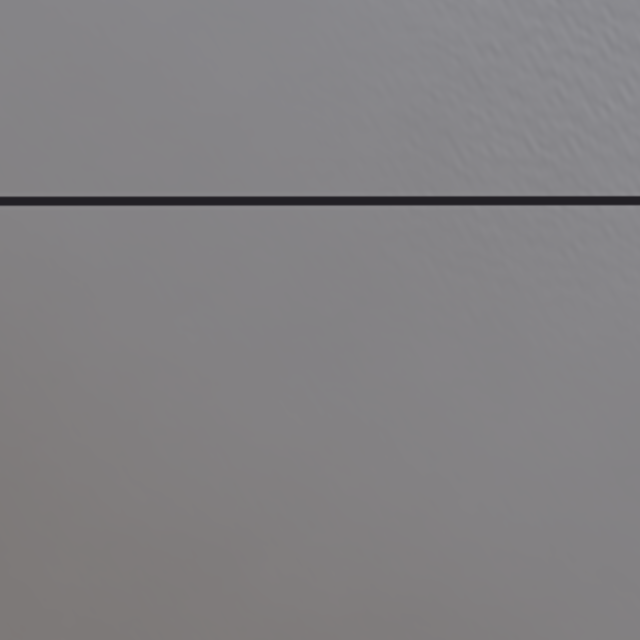
A WebGL 1 fragment shader for this texture:

```glsl
precision highp float;
// Smooth grey painted panel crossed by one dark horizontal groove.

#define SEAM_Y 0.686
#define SEAM_TILT 0.0008
#define SEAM_HALF 0.0070
#define SEAM_SOFT 0.0022
#define SEAM_COLOR vec3(0.135, 0.125, 0.145)
#define COOL_GREY vec3(0.540, 0.540, 0.558)
#define MID_GREY vec3(0.518, 0.512, 0.522)
#define WARM_GREY vec3(0.492, 0.476, 0.472)
#define MOTTLE 0.010
#define GRAIN 0.030

uniform vec2 u_resolution;

float hash(vec2 p) {
  return fract(sin(dot(p, vec2(127.1, 311.7))) * 43758.5453);
}

float valueNoise(vec2 p) {
  vec2 cell = floor(p);
  vec2 f = fract(p);
  f = f * f * (3.0 - 2.0 * f);
  float low = mix(hash(cell), hash(cell + vec2(1.0, 0.0)), f.x);
  float high = mix(hash(cell + vec2(0.0, 1.0)), hash(cell + vec2(1.0, 1.0)), f.x);
  return mix(low, high, f.y);
}

float fbm(vec2 p) {
  float sum = 0.0;
  float weight = 0.5;
  for (int i = 0; i < 4; i++) {
    sum += weight * valueNoise(p);
    p = p * 2.03 + vec2(17.3, 9.1);
    weight *= 0.5;
  }
  return sum / 0.9375;
}

// Warm lower left to cool upper right, with faint cloudy patches
vec3 panelColor(vec2 uv) {
  float light = 0.36 * uv.x + 0.64 * uv.y;
  light += 0.06 * (fbm(uv * 5.0) - 0.5);
  vec3 color = mix(WARM_GREY, MID_GREY, smoothstep(0.0, 0.55, light));
  color = mix(color, COOL_GREY, smoothstep(0.5, 1.0, light));
  return color + MOTTLE * (fbm(uv * 9.0 + 4.0) - 0.5);
}

// Slanted paint relief, strongest in the upper right
float paintRelief(vec2 uv) {
  vec2 p = vec2(uv.x * 0.87 + uv.y * 0.5, uv.y * 0.87 - uv.x * 0.5);
  p *= vec2(110.0, 60.0);
  float slope = valueNoise(p + vec2(0.35, 0.2)) - valueNoise(p - vec2(0.35, 0.2));
  float region = smoothstep(0.4, 0.95, uv.x) * smoothstep(0.35, 0.9, uv.y);
  return GRAIN * slope * (0.06 + 0.94 * region);
}

void main() {
  vec2 uv = gl_FragCoord.xy / u_resolution;
  vec3 color = panelColor(uv) + paintRelief(uv);

  // Groove with a soft edge and a faint rim of light
  float seamDist = abs(uv.y - SEAM_Y - SEAM_TILT * (uv.x - 0.5));
  float soft = max(SEAM_SOFT, 0.75 / u_resolution.y);
  float rim = (seamDist - SEAM_HALF - 0.004) / 0.003;
  color += 0.012 * exp(-rim * rim);
  float seam = 1.0 - smoothstep(SEAM_HALF - soft, SEAM_HALF + soft, seamDist);
  color = mix(color, SEAM_COLOR, seam);

  gl_FragColor = vec4(clamp(color, 0.0, 1.0), 1.0);
}
```
